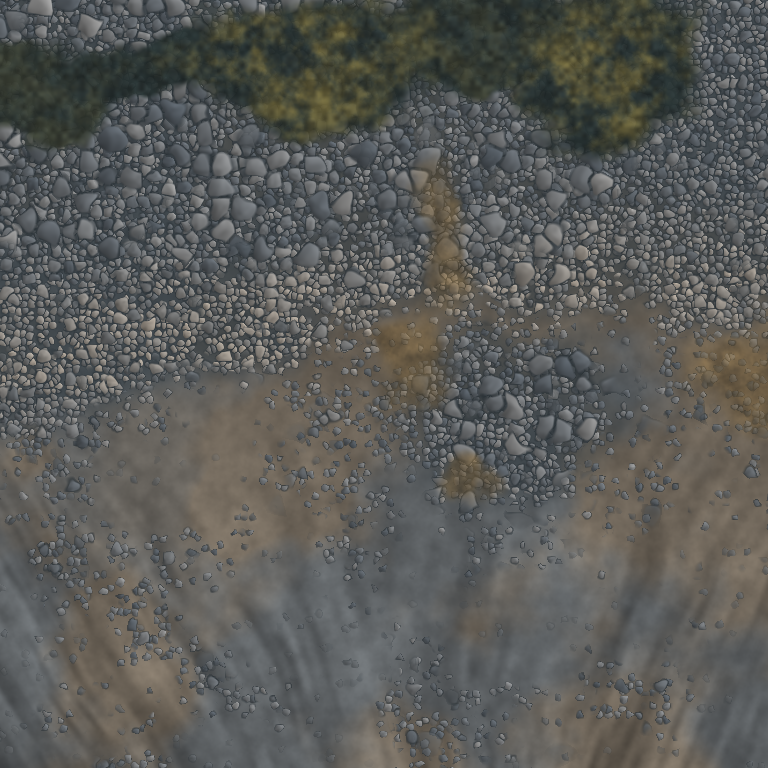
A WebGL 1 fragment shader for this texture:

```glsl
precision highp float;

uniform vec2 u_resolution;

const vec3 SHADOW = vec3(0.16, 0.19, 0.21);
const vec3 SLATE = vec3(0.30, 0.33, 0.36);
const vec3 PALE_STONE = vec3(0.52, 0.52, 0.52);
const vec3 SUNLIT = vec3(0.64, 0.59, 0.53);
const vec3 GREY_DIRT = vec3(0.35, 0.365, 0.375);
const vec3 BROWN_DIRT = vec3(0.42, 0.385, 0.34);
const vec3 DARK_SCRUB = vec3(0.14, 0.18, 0.18);
const vec3 OLIVE = vec3(0.40, 0.37, 0.21);
const vec3 OCHRE = vec3(0.45, 0.36, 0.22);

float hash(vec2 p) {
  return fract(sin(dot(p, vec2(127.1, 311.7))) * 43758.5);
}

float noise(vec2 p) {
  vec2 i = floor(p), f = fract(p);
  f = f * f * (3.0 - 2.0 * f);
  return mix(mix(hash(i), hash(i + vec2(1.0, 0.0)), f.x),
             mix(hash(i + vec2(0.0, 1.0)), hash(i + 1.0), f.x), f.y);
}

float fbm(vec2 p) {
  float sum = 0.0, weight = 0.53;
  for (int i = 0; i < 4; i++) {
    sum += weight * noise(p);
    p = mat2(1.6, 1.2, -1.2, 1.6) * p + 7.3;
    weight *= 0.5;
  }
  return sum;
}

// Soft ellipse: 1 inside, 0 outside
float patchMask(vec2 p, vec2 center, vec2 radius) {
  return 1.0 - smoothstep(0.45, 1.25, length((p - center) / radius));
}

// Voronoi stone: body mask, facing to the light, id, distance to center
vec4 stoneCell(vec2 p) {
  vec2 cell = floor(p), toCenter = vec2(0.0);
  float nearest = 8.0, second = 8.0, id = 0.0;
  for (int y = -1; y <= 1; y++) {
    for (int x = -1; x <= 1; x++) {
      vec2 c = cell + vec2(float(x), float(y));
      vec2 d = c + 0.12 + 0.76 * vec2(hash(c), hash(c + 41.7)) - p;
      float dist = length(d);
      if (dist < nearest) {
        second = nearest;
        nearest = dist;
        toCenter = d;
        id = hash(c + 93.1);
      } else {
        second = min(second, dist);
      }
    }
  }
  float size = 0.5 + 0.2 * fract(id * 31.7);
  float body = smoothstep(0.03, 0.24, second - nearest)
             * (1.0 - smoothstep(size - 0.16, size, nearest));
  return vec4(body, dot(-toCenter, vec2(0.75, 0.66)), id, nearest);
}

// Lays one size of stones, with shadowed gaps, over the ground
vec3 layStones(vec3 ground, vec2 p, float scale, float density, float warmth) {
  vec2 q = p * scale;
  q += 0.35 * vec2(noise(q * 1.7), noise(q * 1.7 + 19.0));
  vec4 s = stoneCell(q);
  float present = smoothstep(0.0, 0.12, density - s.z);
  float tone = fract(s.z * 17.3 + 0.2);
  vec3 stone = mix(SLATE, PALE_STONE, tone * 0.85);
  stone = mix(stone, SUNLIT, warmth * (0.25 + 0.6 * tone));
  stone *= 0.98 + 0.6 * s.y + 0.14 * (noise(q * 4.0) - 0.5);
  float gap = present * (1.0 - smoothstep(0.4, 0.78, s.w));
  ground = mix(ground, SHADOW, 0.7 * gap);
  return mix(ground, stone, present * s.x);
}

// Bare soil with streaks that fan out downhill
vec3 soil(vec2 p, float brown) {
  float lean = mix(0.6, -0.4, smoothstep(0.0, 1.0, p.x));
  float across = p.x + lean * p.y + 0.03 * noise(p * 9.0);
  float streak = noise(vec2(across * 38.0, p.y * 7.0)) * 0.6
               + noise(vec2(across * 95.0, p.y * 15.0)) * 0.4;
  float slope = 1.0 - smoothstep(0.2, 0.5, p.y);
  vec3 color = mix(GREY_DIRT, BROWN_DIRT, brown);
  color *= 1.0 + (streak - 0.5) * (0.2 + 0.4 * slope);
  return color * (0.88 + 0.28 * fbm(p * 55.0));
}

void main() {
  vec2 p = gl_FragCoord.xy / u_resolution;
  float broad = fbm(p * 6.0 + 3.0);
  vec2 w = p + 0.09 * (vec2(fbm(p * 13.0), fbm(p * 13.0 + 31.0)) - 0.5);

  // Regions of the slope
  float edge = 0.43 + 0.15 * smoothstep(0.02, 0.55, p.x);
  float field = smoothstep(edge - 0.03, edge + 0.06, w.y);
  float pile = patchMask(w, vec2(0.67, 0.46), vec2(0.16, 0.12));
  float rubble = max(field, pile);
  float coarse = smoothstep(0.58, 0.72, w.y) * (1.0 - smoothstep(0.76, 0.88, w.x));
  float sunBand = exp(-pow((w.y - 0.53 - 0.12 * p.x) / 0.075, 2.0));
  float brown = smoothstep(0.38, 0.65, broad)
              + 0.6 * patchMask(w, vec2(0.25, 0.38), vec2(0.2, 0.13));
  float clumps = smoothstep(0.42, 0.72, fbm(p * 11.0 + 50.0));

  // Soil, then gravel from fine to coarse
  vec3 color = soil(p, clamp(brown, 0.0, 1.0));
  color = mix(color, SHADOW * 1.25, 0.65 * rubble);
  float warmth = clamp(0.1 + 0.75 * sunBand * (1.0 - pile), 0.0, 1.0);
  color = layStones(color, p, 105.0, 0.08 + 0.4 * clumps + 0.85 * rubble, warmth);
  color = layStones(color, p + 2.7, 60.0, 0.16 * clumps + rubble * (0.3 + 0.3 * coarse), warmth);
  color = layStones(color, p + 5.1, 34.0, 0.03 + 0.04 * clumps + 0.4 * max(coarse, pile), warmth);

  // Dry tufts
  float tufts = patchMask(w, vec2(0.55, 0.53), vec2(0.06, 0.04))
              + patchMask(w, vec2(0.98, 0.51), vec2(0.08, 0.07))
              + patchMask(w, vec2(0.62, 0.37), vec2(0.05, 0.03))
              + patchMask(w, vec2(0.57, 0.68), vec2(0.03, 0.11));
  color = mix(color, OCHRE * (0.5 + fbm(p * 60.0)), 0.55 * min(tufts, 1.0));

  // Scrub along the top
  float olive = max(patchMask(w, vec2(0.41, 0.92), vec2(0.18, 0.1)),
                    patchMask(w, vec2(0.79, 0.91), vec2(0.13, 0.13)));
  float dark = max(patchMask(w, vec2(0.02, 0.88), vec2(0.15, 0.08)),
                   max(patchMask(w, vec2(0.2, 0.91), vec2(0.15, 0.05)),
                       patchMask(w, vec2(0.62, 0.96), vec2(0.16, 0.08))));
  float leaves = fbm(p * 48.0) * 0.6 + fbm(p * 16.0 + 9.0) * 0.6;
  vec3 scrub = mix(DARK_SCRUB, OLIVE, smoothstep(0.38, 0.85, leaves) * (0.3 + 0.7 * olive));
  scrub *= 0.75 + 0.5 * noise(p * 130.0);
  color = mix(color, scrub, 0.92 * smoothstep(0.15, 0.65, max(olive, dark)));

  gl_FragColor = vec4(color, 1.0);
}
```
